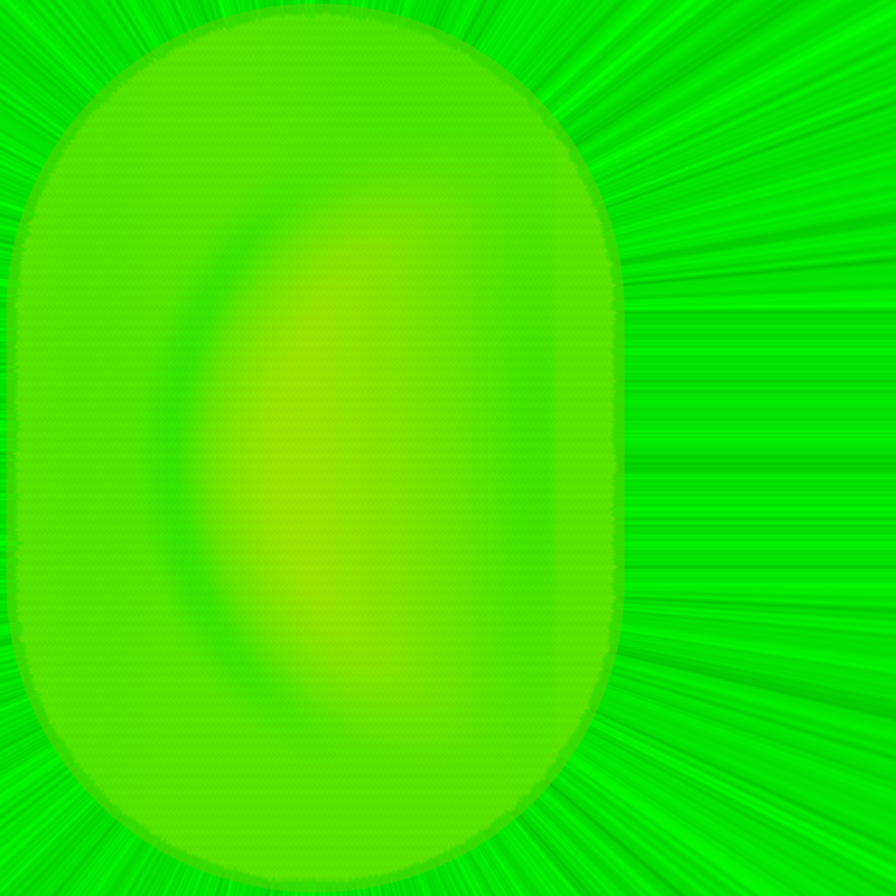
This background is drawn by a WebGL 2 fragment shader. Its source:

```glsl
#version 300 es
precision highp float;

uniform vec2 u_resolution;
out vec4 fragColor;

float slope(float cell) {
    return fract(sin(cell * 127.1 + 11.7) * 4375.85) * 2.0 - 1.0;
}

// One-dimensional gradient noise
float gradientNoise(float x) {
    float i = floor(x), f = x - i;
    float w = f * f * f * (f * (f * 6.0 - 15.0) + 10.0);
    return mix(slope(i) * f, slope(i + 1.0) * (f - 1.0), w);
}

float bell(float x, float width) {
    return exp(-x * x / (width * width));
}

// Streaks indexed by their foot on the capsule outline
float streaks(float foot) {
    return 0.13 * gradientNoise(foot * 24.0)
         + 0.17 * gradientNoise(foot * 83.0 + 5.3)
         + 0.16 * gradientNoise(foot * 260.0 + 9.1);
}

// Fine woven relief: staggered stitches in horizontal rows
float weave(vec2 uv) {
    vec2 cell = uv * vec2(176.0, 88.0);
    float row = sin(6.2832 * cell.y);
    float stitch = sin(6.2832 * cell.x + 1.6 * row);
    return 0.5 * stitch * cos(6.2832 * cell.y) + 0.35 * row;
}

vec3 innerColor(vec2 uv) {
    float red = 0.345 - 0.06 * bell(uv.x - 0.47, 0.17) * smoothstep(0.74, 0.9, uv.y);
    red -= 0.03 * bell(uv.x - 0.1, 0.07);

    // Lens glow: curved on the left, fading toward the right
    vec2 fromArc = uv - vec2(0.566, 0.49);
    float depth = 0.378 - length(fromArc);
    float glow = smoothstep(0.0, 0.125, depth) * (1.0 - smoothstep(0.33, 0.6, uv.x));
    red += 0.245 * glow;

    // Green crescent and vertical band bordering the lens
    red -= 0.13 * bell(depth - 0.003, 0.028) * (1.0 - smoothstep(0.2, 0.42, uv.x));
    red -= 0.09 * bell(uv.x - 0.595, 0.055) * bell(fromArc.y, 0.3)
         * (1.0 - smoothstep(0.612, 0.627, uv.x));

    float relief = weave(uv);
    return vec3(red + 0.012 * relief, 0.892 + 0.03 * relief, 0.0);
}

void main() {
    vec2 uv = gl_FragCoord.xy / u_resolution;
    float pixel = 1.0 / min(u_resolution.x, u_resolution.y);

    // Vertical capsule; rays leave along its normals
    vec2 p = uv - vec2(0.352, 0.5);
    float axis = clamp(p.y, -0.151, 0.151);
    vec2 fromAxis = vec2(p.x, p.y - axis);
    float edge = length(fromAxis) - 0.345;
    float foot = axis + 0.345 * atan(fromAxis.y, abs(p.x) + 0.0001);
    float streak = streaks(foot + (p.x < 0.0 ? 7.0 : 2.0));

    vec3 rays = vec3(0.012, clamp(0.89 + streak, 0.76, 1.0), 0.0);
    vec3 inner = innerColor(uv);

    // Translucent rim with an inner border frayed by the rays
    vec3 rim = mix(rays, vec3(0.3, 0.84, 0.0), 0.68);
    vec3 color = mix(rim, rays, smoothstep(-pixel, pixel, edge));
    float fray = edge + 0.012 + 0.04 * streak;
    color = mix(inner, color, smoothstep(-0.002 - pixel, 0.002 + pixel, fray));

    fragColor = vec4(color, 1.0);
}
```
